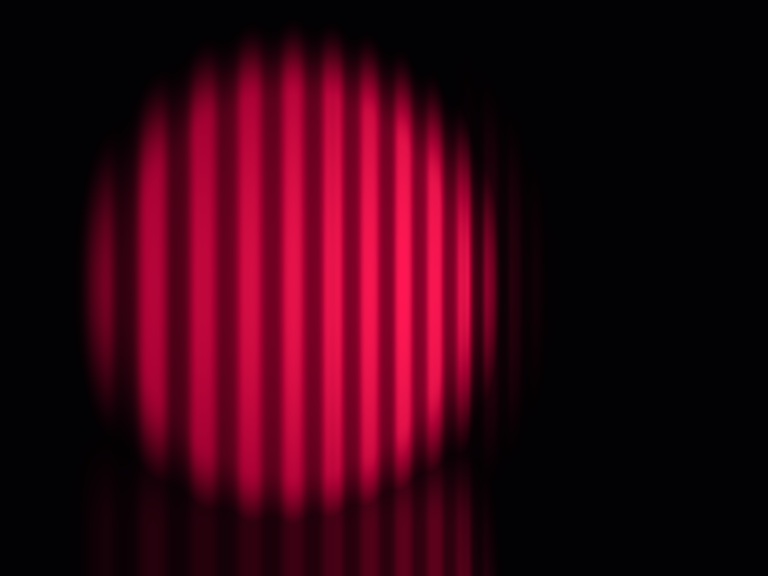
Reproduce this background procedurally as a Shadertoy shader.

```glsl
const vec2 SPOT_CENTER = vec2(0.509, 0.505);
const vec2 SPOT_RADIUS = vec2(0.391, 0.455);
const float SPOT_INNER = 0.72;     // full light inside this radius
const float SPOT_OUTER = 1.04;     // no light outside this radius
const float FIRST_FOLD = 0.170;    // x of the leftmost lit fold
const float FOLD_SHRINK = 0.808;   // folds narrow towards the right
const float FOLD_RATE = 12.5;
const float PLEAT_AMOUNT = 0.12;
const vec3 BLACK_CLOTH = vec3(0.008, 0.002, 0.010);
const float TAU = 6.2831853;

float hash(float n) {
    return fract(sin(n * 91.345) * 4375.85);
}

float noise(float x) {
    float cell = floor(x);
    float t = fract(x);
    return mix(hash(cell), hash(cell + 1.0), t * t * (3.0 - 2.0 * t));
}

// Fold number at x: whole numbers are crests, halves are valleys
float foldIndex(float x) {
    return -FOLD_RATE * log(max(1.0 - FOLD_SHRINK * (x - FIRST_FOLD), 0.03));
}

// Rises over a..b and falls over c..d
float band(float a, float b, float c, float d, float x) {
    return smoothstep(a, b, x) * (1.0 - smoothstep(c, d, x));
}

// Red cloth from dark wine to hot pink
vec3 clothColor(float light) {
    float green = 0.085 * smoothstep(0.6, 1.0, light);
    return vec3(light, green, light * (0.26 + 0.06 * light));
}

void mainImage(out vec4 fragColor, in vec2 fragCoord) {
    vec2 p = fragCoord / iResolution.y;
    p.x += 0.5 * (4.0 / 3.0 - iResolution.x / iResolution.y);

    // Curtain folds with finer pleats
    float index = foldIndex(p.x);
    float crest = 0.5 + 0.5 * cos(TAU * index);
    float valley = 0.31 + 0.21 * band(0.20, 0.42, 0.74, 0.86, p.x);
    float cloth = mix(valley, 1.0, smoothstep(0.0, 0.95, crest));
    float pleatGain = PLEAT_AMOUNT * (0.6 + smoothstep(0.68, 0.85, p.x));
    cloth *= 1.0 + pleatGain * (noise(index * 5.0 + 40.0) - 0.5);

    // Round spotlight, its rim scalloped by the folds
    vec2 offset = p - SPOT_CENTER;
    float radius = length(offset / SPOT_RADIUS);
    float rim = radius + 0.03 * (1.0 - crest);
    float spot = 1.0 - smoothstep(SPOT_INNER, SPOT_OUTER, rim);
    float warmth = mix(0.65, 0.97, smoothstep(0.15, 0.72, p.x));
    float light = spot * warmth * exp(-2.0 * offset.y * offset.y);

    // Dim light spilling below the spot
    float spillEdge = 0.845 - 0.12 * p.y;
    float spill = band(0.10, 0.25, spillEdge - 0.06, spillEdge + 0.04, p.x);
    spill *= mix(0.13, 0.36, smoothstep(0.30, 0.80, p.x));
    spill *= 1.0 - smoothstep(0.08, 0.27, p.y);
    light = max(light, spill);

    // Faint streaks past the right rim
    float halo = 0.16 * (1.0 - smoothstep(0.90, 1.20, radius));
    halo *= smoothstep(0.78, 0.88, p.x);
    light = max(light, halo);

    fragColor = vec4(BLACK_CLOTH + clothColor(light * cloth), 1.0);
}
```
